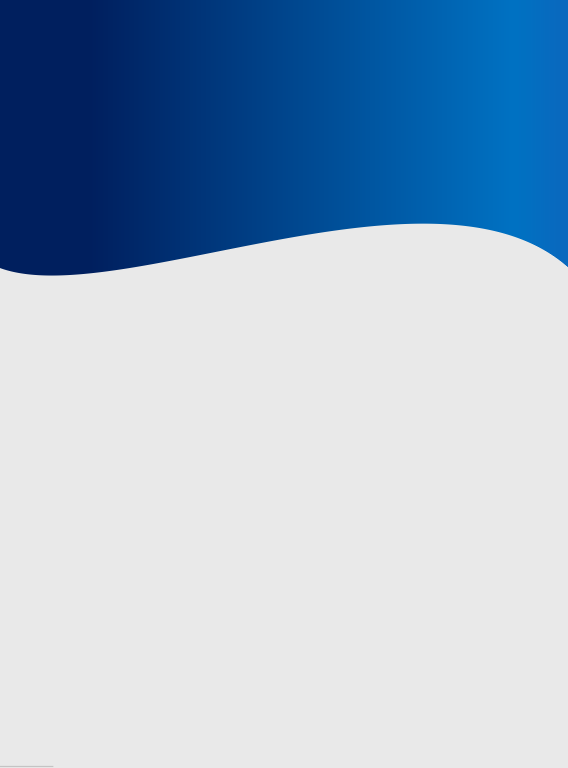
A Shadertoy shader for this background:

```glsl
// A blue header over a pale grey page, parted by one long wave.
// The wave is a cubic Bezier curve, solved for height at each column;
// the header is a horizontal blend from navy to bright blue.

float bezier(float a, float b, float c, float d, float t) {
    float s = 1.0 - t;
    return s * s * s * a + 3.0 * s * s * t * b + 3.0 * s * t * t * c + t * t * t * d;
}

// Height of the wave at x, found by bisecting the curve parameter
float waveHeight(float x) {
    float low = 0.0, high = 1.0;
    for (int i = 0; i < 18; i++) {
        float mid = 0.5 * (low + high);
        if (bezier(0.0, 0.2066, 0.7666, 1.0, mid) < x) low = mid;
        else high = mid;
    }
    return bezier(0.651, 0.595, 0.8046, 0.652, 0.5 * (low + high));
}

// Navy holds at the left, peaks near the right, then dims slightly
vec3 headerColor(float x) {
    vec3 navy = vec3(0.0, 0.122, 0.37);
    vec3 bright = vec3(0.0, 0.443, 0.76);
    vec3 blue = mix(navy, bright, clamp((x - 0.16) / 0.74, 0.0, 1.0));
    return mix(blue, vec3(0.035, 0.41, 0.745), smoothstep(0.9, 1.0, x));
}

void mainImage(out vec4 fragColor, in vec2 fragCoord) {
    vec2 uv = fragCoord / iResolution.xy;
    vec2 pixel = 1.0 / iResolution.xy;

    // Page with a short hairline in the lower left corner
    vec3 color = vec3(0.914);
    vec2 lineGap = vec2(uv.x - 0.094, abs(uv.y - 0.002) - 0.0008);
    vec2 lineCover = clamp(0.5 - lineGap / pixel, 0.0, 1.0);
    color = mix(color, vec3(0.77), lineCover.x * lineCover.y);

    // Header above the wave, smoothed over one pixel
    float cover = clamp(0.5 + (uv.y - waveHeight(uv.x)) / pixel.y, 0.0, 1.0);
    color = mix(color, headerColor(uv.x), cover);

    fragColor = vec4(color, 1.0);
}
```
